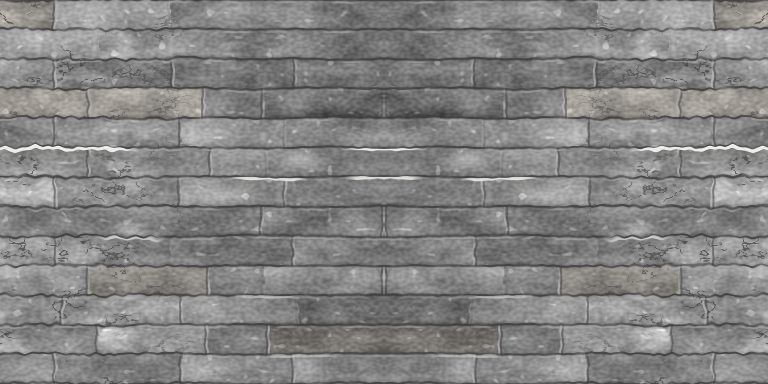
Write a Shadertoy shader that draws this texture.

```glsl
// Weathered grey brick wall: thirteen courses, mirrored about the vertical centre line.
// Courses and joints come from formulas; gradient noise adds stains, grain, chips
// and cracks, and short runs of white mortar brighten some of the bed joints.

#define ROWS 13.0          // courses down the canvas
#define BRICK 0.302        // brick length, in canvas heights
#define SHIFT 0.24         // first joint of the even courses
#define JITTER 0.035       // random shift of the upright joints
#define JOINT 0.0026       // half width of a joint line
#define TONE_SPREAD 0.13   // brightness range between bricks
#define STAIN 0.27         // strength of cloudy stains
#define GRAIN 0.11         // strength of fine grain
#define CENTRE_TONE 0.455
#define OUTER_TONE 0.565
#define GAP_COLOR vec3(0.25, 0.25, 0.25)
#define MORTAR_COLOR vec3(0.93, 0.93, 0.92)

float hash(vec2 c) {
    vec3 q = fract(c.xyx * vec3(0.1031, 0.1030, 0.0973));
    q += dot(q, q.yzx + 33.33);
    return fract((q.x + q.y) * q.z);
}

float cornerSlope(vec2 cell, vec2 offset) {
    float angle = 6.2832 * hash(cell);
    return dot(vec2(cos(angle), sin(angle)), offset);
}

// Gradient noise, centred on zero
float noise(vec2 p) {
    vec2 i = floor(p), f = fract(p), e = vec2(1.0, 0.0);
    vec2 u = f * f * f * (f * (f * 6.0 - 15.0) + 10.0);
    float low = mix(cornerSlope(i, f), cornerSlope(i + e, f - e), u.x);
    float high = mix(cornerSlope(i + e.yx, f - e.yx), cornerSlope(i + 1.0, f - 1.0), u.x);
    return mix(low, high, u.y);
}

float fbm(vec2 p) {
    float sum = 0.0, amp = 0.6;
    for (int i = 0; i < 4; i++) {
        sum += amp * noise(p);
        p = p * 2.03 + 17.3;
        amp *= 0.55;
    }
    return sum;
}

// Soft-edged line of half width w around d = 0
float band(float d, float w) {
    float soft = 0.6 / iResolution.y;
    return 1.0 - smoothstep(w - soft, w + soft, abs(d));
}

// White mortar left on bed joint b, as a function of distance from the centre
float mortarRun(float b, float m) {
    float n = b - 5.0;
    if (n < -0.5 || (n > 0.5 && mod(n, 2.0) < 0.5)) return 0.0;
    float middle = fract(0.85 + 0.54 * n - 0.09 * n * n);
    float reach = 0.08 + 0.12 * exp(-2.0 * n);
    float run = 1.0 - smoothstep(reach - 0.03, reach + 0.02, abs(m - middle));
    if (n < 1.5) run = max(run, 1.0 - smoothstep(0.06, 0.12, m));
    return run * exp(-0.16 * n);
}

void mainImage(out vec4 fragColor, in vec2 fragCoord) {
    // Mirrored coordinates: m runs outward from the centre, t counts courses downward
    vec2 uv = fragCoord / iResolution.xy;
    float m = abs(uv.x - 0.5) * 2.0;
    vec2 p = vec2(m, uv.y);
    float worn = smoothstep(0.3, 0.8, m);
    float t = (1.0 - uv.y) * ROWS + 0.08 * noise(p * vec2(5.0, 7.0))
            + (0.04 + 0.09 * worn) * noise(p * vec2(38.0, 24.0));
    float row = clamp(floor(t), 0.0, ROWS - 1.0);

    // Upright joints; the odd courses contain a half brick
    float brick = 0.0, seam = 0.0, seamShade = 0.0;
    for (float k = 0.0; k < 4.0; k++) {
        float at = mod(row, 2.0) > 0.5 ? BRICK * (k - 0.5 * step(2.0, k)) : SHIFT + BRICK * k;
        at += JITTER * (hash(vec2(k + 3.0, row + 11.0)) - 0.5) * step(0.1, at);
        float strength = smoothstep(0.1, 0.5, hash(vec2(row + 41.0, k + 23.0)));
        float d = m - at + 0.007 * noise(vec2(t * 2.7, at * 40.0));
        if (d > 0.0 && strength > 0.05) brick += 1.0;
        seam = max(seam, strength * band(d, JOINT));
        seamShade = max(seamShade, strength * band(d - 0.006, JOINT));
    }

    // Brick face: own tone, horizontal stains, grain and pale scuffs
    vec2 id = vec2(brick * 7.0 + 5.0, row * 3.0 + 2.0);
    vec2 face = p + id * 0.37;
    float tone = mix(CENTRE_TONE, OUTER_TONE, smoothstep(0.0, 0.7, m));
    tone += TONE_SPREAD * (hash(id) - 0.5);
    tone += STAIN * fbm(face * vec2(7.0, 15.0));
    tone += GRAIN * noise(p * vec2(75.0, 110.0));
    float scuff = smoothstep(0.08, 0.3, fbm(face * vec2(5.0, 11.0) + 8.0));
    tone += 0.12 * scuff * (0.3 + 0.7 * worn);
    tone += 0.14 * smoothstep(0.36, 0.5, noise(p * vec2(32.0, 46.0) + 5.0));
    vec3 color = tone * mix(vec3(1.0), vec3(1.03, 1.0, 0.96), step(0.9, hash(id + 60.0)));

    // Thin cracks and chips, mostly on the outer bricks
    float crackZone = smoothstep(0.08, 0.28, noise(p * vec2(8.0, 13.0) + 31.0));
    float crack = band(0.06 * fbm(p * vec2(13.0, 24.0) + 4.0), 0.0016);
    color = mix(color, GAP_COLOR, 0.75 * crack * crackZone * worn);

    // Upright joints: pale line with a shaded side
    float patchy = smoothstep(-0.35, 0.25, noise(p * vec2(9.0, 30.0) + 2.0));
    color = mix(color, GAP_COLOR, 0.5 * seamShade);
    color = mix(color, vec3(0.72), 0.75 * seam * patchy);

    // Bed joints: dark gap above a lit edge; s is the signed distance, positive below
    float bed = floor(t + 0.5);
    float s = (t - bed) / ROWS;
    float broken = smoothstep(-0.3, 0.2, noise(vec2(m * 14.0, bed * 5.3)));
    color *= 1.0 - 0.16 * (1.0 - smoothstep(0.0, 0.012, abs(s)));
    color = mix(color, vec3(0.71), 0.55 * (1.0 - 0.8 * broken) * band(s - 0.006, JOINT));
    color = mix(color, GAP_COLOR, (0.45 + 0.45 * broken) * band(s + 0.001, JOINT));
    float ragged = 0.0035 + 0.004 * noise(vec2(m * 25.0, bed * 3.7));
    color = mix(color, MORTAR_COLOR, mortarRun(bed, m) * band(s - 0.004, ragged));

    fragColor = vec4(clamp(color, 0.0, 1.0), 1.0);
}
```
